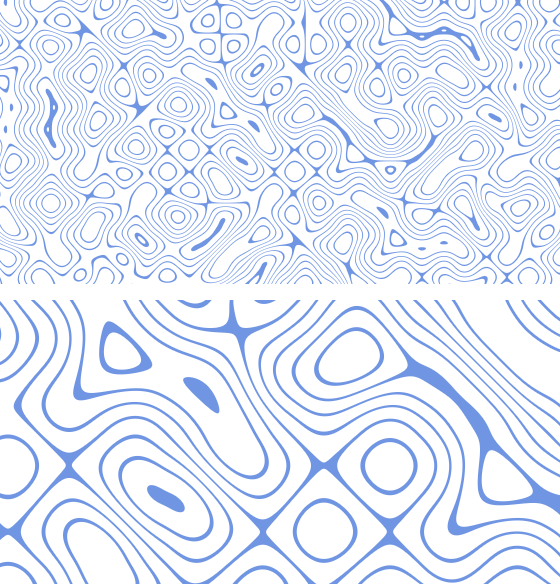
Top: the whole. Bottom: its middle third, enlarged.
Give the GLSL for this pattern, as a WebGL 1 fragment shader.

```glsl
precision highp float;
// Blue contour lines of a gradient noise height field on white.
// Lattice slopes lie on the two diagonals, mostly on one of them, so ridges
// run down to the right; lines are bands of height and swell on flat ground.

uniform vec2 u_resolution;

float hash(vec2 p) {
  vec3 q = fract(vec3(p.xyx) * vec3(0.1031, 0.1030, 0.0973));
  q += dot(q, q.yzx + 33.33);
  return fract((q.x + q.y) * q.z);
}

// Diagonal slope of a lattice point: sign and choice of diagonal are random
vec2 slope(vec2 cell) {
  float uphill = hash(cell + 17.0) < 0.5 ? -1.0 : 1.0;
  float tilt = hash(cell + 71.0) < 0.69 ? 1.0 : -1.0;
  return uphill * vec2(1.0, tilt);
}

float corner(vec2 cell, vec2 local, vec2 offset) {
  return dot(slope(cell + offset), local - offset);
}

// Gradient noise with quintic blending, roughly -0.7 to 0.7
float height(vec2 p) {
  vec2 cell = floor(p);
  vec2 f = p - cell;
  vec2 blend = f * f * f * (f * (f * 6.0 - 15.0) + 10.0);
  float low = mix(corner(cell, f, vec2(0.0, 0.0)),
                  corner(cell, f, vec2(1.0, 0.0)), blend.x);
  float high = mix(corner(cell, f, vec2(0.0, 1.0)),
                   corner(cell, f, vec2(1.0, 1.0)), blend.x);
  return mix(low, high, blend.y);
}

void main() {
  float pixel = 6.69 / u_resolution.y;
  vec2 p = gl_FragCoord.xy * pixel + vec2(23.3, 41.6);

  // Height counted in contour steps, and its change across one pixel
  float spacing = 0.172;
  float h = height(p);
  vec2 change = vec2(height(p + vec2(pixel * 0.5, 0.0)) - height(p - vec2(pixel * 0.5, 0.0)),
                     height(p + vec2(0.0, pixel * 0.5)) - height(p - vec2(0.0, pixel * 0.5)));
  float footprint = max(length(change) / spacing, 0.004);
  float level = h / spacing + 0.08;

  // Share of the pixel covered by the band around the nearest level
  float toLine = fract(level + 0.5) - 0.5;
  float halfBand = 0.09;
  float coverage = clamp((toLine + halfBand) / footprint + 0.5, 0.0, 1.0)
                 - clamp((toLine - halfBand) / footprint + 0.5, 0.0, 1.0);

  vec3 paper = vec3(1.0);
  vec3 lineBlue = vec3(0.44, 0.59, 0.89);
  gl_FragColor = vec4(mix(paper, lineBlue, coverage), 1.0);
}
```
